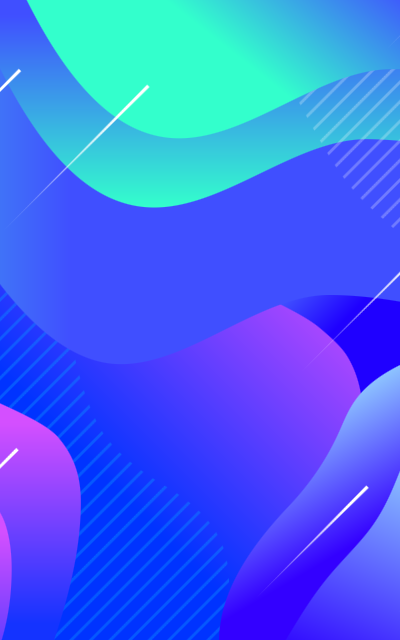
Give the GLSL for this background, as a Shadertoy shader.

```glsl
// Layered flowing waves in mint, blue and violet with diagonal hatching and light streaks.
// Every silhouette is a cubic Hermite curve through four knots (position, value, slope);
// layers are painted back to front, each filled with a linear gradient.

#define CANVAS_HEIGHT 7.68
#define STRIPE_GAP 0.235
#define STRIPE_WIDTH 0.034
#define LOW_STRIPE_ALPHA 0.42
#define HIGH_STRIPE_ALPHA 0.25
#define STREAK_WIDTH 0.04

const vec3 MINT = vec3(0.20, 1.00, 0.80);
const vec3 AZURE = vec3(0.25, 0.45, 0.97);
const vec3 INDIGO = vec3(0.25, 0.31, 1.00);
const vec3 ROYAL = vec3(0.00, 0.20, 1.00);
const vec3 DEEP = vec3(0.12, 0.00, 1.00);
const vec3 VIOLET = vec3(0.68, 0.28, 1.00);
const vec3 PINK = vec3(0.83, 0.31, 1.00);
const vec3 SKY = vec3(0.55, 0.76, 1.00);

// Cubic between two knots, continued as straight lines outside them
float segment(float s, vec3 a, vec3 b) {
    float h = b.x - a.x;
    float t = (s - a.x) / h;
    if (t < 0.0) return a.y + a.z * (s - a.x);
    if (t > 1.0) return b.y + b.z * (s - b.x);
    float u = 1.0 - t;
    return u * u * ((1.0 + 2.0 * t) * a.y + t * h * a.z)
         + t * t * ((3.0 - 2.0 * t) * b.y - u * h * b.z);
}

float curve(float s, vec3 a, vec3 b, vec3 c, vec3 d) {
    if (s < b.x) return segment(s, a, b);
    return s < c.x ? segment(s, b, c) : segment(s, c, d);
}

// Antialiased coverage, positive d is inside
float cover(float d) {
    return clamp(0.5 + d / max(fwidth(d), 1e-5), 0.0, 1.0);
}

vec3 ramp(vec3 a, vec3 b, float start, float end, float s) {
    return mix(a, b, clamp((s - start) / (end - start), 0.0, 1.0));
}

// Diagonal lines rising to the right
float stripes(vec2 p, float phase) {
    float cell = (p.x - p.y - phase) / STRIPE_GAP + 0.5;
    float d = abs(fract(cell) - 0.5) * STRIPE_GAP * 0.7071;
    return cover(0.5 * STRIPE_WIDTH - d);
}

// Tapered diagonal line that fades away from its bright upper tip
float streak(vec2 p, vec2 tip, float len) {
    vec2 q = p - tip;
    float t = 1.0 + (q.x + q.y) * 0.7071 / len;
    float d = abs(q.x - q.y) * 0.7071;
    float body = cover(0.5 * STREAK_WIDTH * clamp(t, 0.15, 1.0) - d);
    return body * cover((1.0 - t) * len) * clamp(t * 1.25, 0.0, 1.0);
}

void mainImage(out vec4 fragColor, in vec2 fragCoord) {
    vec2 p = fragCoord / iResolution.y * CANVAS_HEIGHT;
    float x = p.x, y = p.y, edge;

    // Violet hill over the deep blue one
    vec3 col = ramp(INDIGO, DEEP, -0.65, 0.3, x - y);
    edge = curve(y, vec3(2.9, 4.34, -0.15), vec3(3.4, 4.17, -0.6),
                 vec3(3.75, 3.83, -1.2), vec3(4.05, 3.32, -2.0));
    col = mix(col, ramp(ROYAL, VIOLET, 3.2, 7.8, x + y), cover(edge - x));

    // Lower hatching
    edge = curve(y, vec3(0.6, 2.75, 0.0), vec3(1.85, 1.98, -1.7),
                 vec3(2.6, 1.17, -0.5), vec3(3.3, 0.92, -0.25));
    col = mix(col, vec3(0.05, 0.55, 1.0), stripes(p, 0.15) * cover(edge - x) * LOW_STRIPE_ALPHA);

    // Pink lobes on the left
    edge = curve(y, vec3(0.0, 0.65, 0.33), vec3(1.65, 0.97, 0.0),
                 vec3(2.43, 0.70, -0.85), vec3(2.84, 0.0, -2.2));
    col = mix(col, ramp(vec3(0.08, 0.2, 1.0), PINK, 0.2, 2.6, y), cover(edge - x));
    edge = curve(y, vec3(0.0, 0.02, 0.3), vec3(0.85, 0.14, 0.0),
                 vec3(1.3, 0.09, -0.25), vec3(1.53, 0.0, -0.6));
    col = mix(col, ramp(vec3(0.4, 0.24, 1.0), PINK, 0.0, 1.3, y), cover(edge - x));

    // Sky blue folds on the right
    edge = curve(y, vec3(0.0, 2.63, 0.0), vec3(1.6, 3.46, 0.95),
                 vec3(2.5, 4.07, 0.45), vec3(3.3, 4.8, 2.0));
    col = mix(col, ramp(vec3(0.2, 0.0, 1.0), SKY, -1.15, 0.4, 0.85 * y - 0.5 * x), cover(x - edge));
    edge = curve(y, vec3(0.0, 3.43, 0.6), vec3(0.83, 4.0, 0.87),
                 vec3(1.28, 4.4, 0.8), vec3(2.03, 4.8, 0.4));
    col = mix(col, ramp(vec3(0.2, 0.06, 1.0), SKY, 1.4, 3.8, 0.4 * x + 0.9 * y), cover(x - edge));

    // Broad indigo wave
    edge = curve(x, vec3(0.0, 4.27, -1.3), vec3(1.45, 3.31, 0.0),
                 vec3(3.95, 4.14, 0.0), vec3(4.8, 4.06, -0.17));
    col = mix(col, ramp(AZURE, INDIGO, 0.0, 0.85, x), cover(y - edge));

    // Teal band
    edge = curve(x, vec3(0.0, 6.86, -2.0), vec3(1.85, 5.19, 0.0),
                 vec3(4.4, 6.01, 0.0), vec3(4.8, 5.99, -0.08));
    col = mix(col, ramp(MINT, INDIGO, 5.19, 7.5, y), cover(y - edge));

    // Upper hatching
    edge = curve(y, vec3(4.96, 4.7, -1.1), vec3(5.3, 4.33, -0.95),
                 vec3(5.84, 3.93, -0.6), vec3(6.43, 3.6, -0.53));
    col = mix(col, vec3(1.0), stripes(p, 0.22) * cover(x - edge) * HIGH_STRIPE_ALPHA);

    // Mint crest
    edge = curve(x, vec3(0.32, 7.68, -2.0), vec3(2.15, 6.02, 0.0),
                 vec3(4.7, 6.85, 0.0), vec3(4.8, 6.85, 0.0));
    col = mix(col, ramp(MINT, INDIGO, 7.3, 9.2, 0.62 * x + 0.79 * y), cover(y - edge));

    // Light streaks: tip position and length
    vec3 streaks[7] = vec3[7](
        vec3(1.78, 6.65, 2.46), vec3(5.36, 4.96, 2.46), vec3(4.41, 1.84, 1.88),
        vec3(0.24, 6.84, 1.9), vec3(0.21, 2.29, 1.9), vec3(5.9, 8.35, 1.77),
        vec3(5.6, 1.15, 1.16));
    for (int i = 0; i < 7; i++)
        col = mix(col, vec3(1.0), streak(p, streaks[i].xy, streaks[i].z));

    fragColor = vec4(col, 1.0);
}
```
